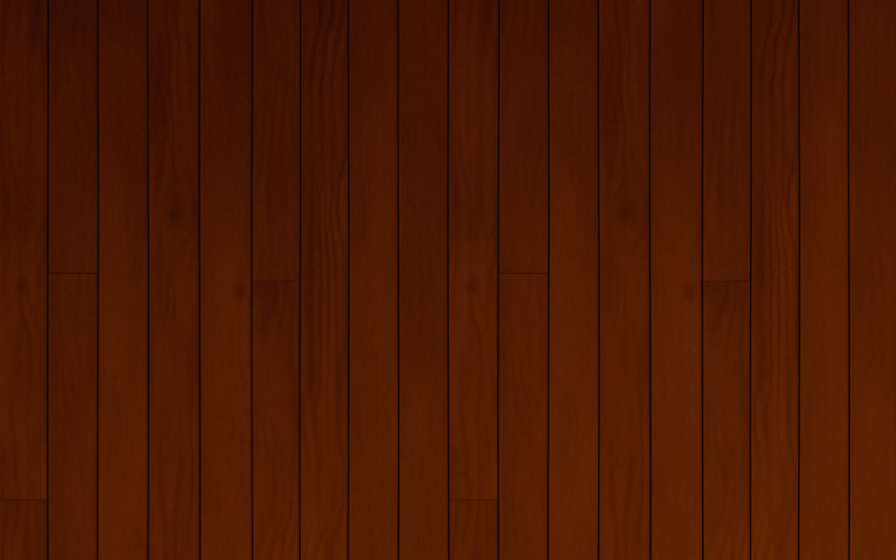
This texture is drawn by a Shadertoy shader. Its source:

```glsl
const float TAU = 6.2831853;
const float PLANKS = 9.0;        // planks before the floor repeats
const float PITCH = 0.0894;      // plank width, in canvas heights
const float FIRST_GAP = 0.0854;
const vec3 DARK_WOOD = vec3(0.200, 0.048, 0.014);
const vec3 LIGHT_WOOD = vec3(0.380, 0.140, 0.010);
const vec3 GAP_COLOR = vec3(0.075, 0.014, 0.010);

// Strength of the figured grain on each plank
const float FIGURE[9] = float[9](0.25, 0.15, 0.55, 0.15, 0.45, 1.0, 0.20, 0.12, 0.60);

// Knots: plank, position across it, height
const vec3 KNOTS[3] = vec3[3](vec3(8.0, 0.48, 0.488), vec3(2.0, 0.50, 0.615),
                              vec3(3.0, 0.76, 0.480));

float hash(vec2 p) {
    return fract(sin(dot(p, vec2(127.1, 311.7))) * 43758.5453);
}

float noise(vec2 p) {
    vec2 i = floor(p), f = fract(p);
    f = f * f * (3.0 - 2.0 * f);
    return mix(mix(hash(i), hash(i + vec2(1, 0)), f.x),
               mix(hash(i + vec2(0, 1)), hash(i + vec2(1, 1)), f.x), f.y);
}

float stroke(float d, float halfWidth, float aa) {
    return 1.0 - smoothstep(halfWidth - aa, halfWidth + aa, abs(d));
}

// Horizontal position in planks, with uneven widths and slightly bowed edges
float plankCoord(vec2 p) {
    float c = (p.x - FIRST_GAP) / PITCH;
    float fromMiddle = mod(c, PLANKS) - 4.1;
    c -= 0.08 * exp(-0.8 * fromMiddle * fromMiddle);
    return c + 0.008 * sin(5.0 * p.y + TAU * 2.0 * c / PLANKS);
}

// Fine fibres, pores and broad stains
float fibres(vec2 q, float seed) {
    float fine = noise(vec2(q.x * 22.0 + seed, q.y * 45.0)) - 0.5;
    float pores = noise(vec2(q.x * 24.0 + seed, q.y * 190.0)) - 0.5;
    float stain = noise(vec2(q.x * 2.0 + seed, q.y * 8.0)) - 0.5;
    return 0.08 * fine + 0.10 * pores + 0.20 * stain;
}

// Irregular dark growth rings running along the plank
float rings(vec2 q, float seed) {
    float bend = noise(vec2(q.x * 1.8 + seed, q.y * 8.0));
    float ripple = noise(vec2(q.x * 4.0 + seed, q.y * 26.0));
    float wave = 0.5 + 0.5 * sin(26.0 * q.x + 13.0 * bend + 2.2 * ripple);
    float patches = noise(vec2(q.x * 3.0 + seed, q.y * 9.0 + 7.0));
    return wave * wave * smoothstep(0.1, 0.8, patches);
}

// Long smoky streaks
float streaks(vec2 q, float seed) {
    return smoothstep(0.45, 0.95, noise(vec2(q.x * 6.0 + seed, q.y * 6.0 + 3.0)));
}

float knot(vec2 q, vec2 center) {
    vec2 d = (q - center) * vec2(PITCH, 1.0) / vec2(0.010, 0.014);
    return exp(-dot(d, d));
}

// Pairs of nail heads on one row
float nails(vec2 q, float row, float aa) {
    vec2 d = vec2((abs(q.x - 0.5) - 0.34) * PITCH, q.y - row);
    return stroke(length(d), 0.0014, aa);
}

// Room light: darker at the top and to the left
float lighting(vec2 uv) {
    return 0.75 - 0.61 * pow(uv.y, 1.3) + 0.30 * uv.x;
}

void mainImage(out vec4 fragColor, in vec2 fragCoord) {
    vec2 p = fragCoord / iResolution.y;
    float aa = 0.75 / iResolution.y;

    // Plank cell
    float c = plankCoord(p);
    float id = mod(floor(c), PLANKS);
    vec2 q = vec2(fract(c), p.y);

    // Every fourth plank is cut by a butt joint
    float jointed = 1.0 - step(0.5, mod(id, 4.0));
    float jointY = id > 7.5 ? 0.108 : 0.512 - 0.0035 * id;
    float seed = id * 17.3 + jointed * step(jointY, p.y) * 41.7;

    // Wood tone
    float figure = FIGURE[int(id)];
    float tone = lighting(fragCoord / iResolution.xy);
    tone += 0.13 * (hash(vec2(seed, 3.0)) - 0.5) + fibres(q, seed);
    tone -= figure * (0.26 * rings(q, seed) + 0.22 * streaks(q, seed));
    for (int k = 0; k < 3; k++) {
        float here = 1.0 - step(0.5, abs(id - KNOTS[k].x));
        tone -= 0.25 * here * knot(q, KNOTS[k].yz);
    }
    vec2 shade = vec2(mod(c, PLANKS) - 4.8, (p.y - 0.74) * 4.5);
    tone -= 0.18 * exp(-0.8 * dot(shade, shade));
    vec3 color = mix(DARK_WOOD, LIGHT_WOOD, max(tone, -0.2));

    // Nails and joints
    float nail = nails(q, 0.520, aa) + nails(q, 0.104, aa);
    color *= 1.0 - 0.22 * nail * (0.4 + 0.6 * hash(vec2(id, step(0.5, q.x))));
    float jointDepth = id < 0.5 ? 0.34 : 0.22;
    color *= 1.0 - jointDepth * jointed * stroke(p.y - jointY, 0.0010, aa);

    // Gaps with soft shadows and a faint lit bevel
    float edge = (q.x - step(0.5, q.x)) * PITCH;
    color *= 1.0 - 0.26 * exp(-abs(edge) / 0.0028);
    color += vec3(0.026, 0.018, 0.013) * stroke(edge - 0.0042, 0.0010, aa);
    color = mix(color, GAP_COLOR, 0.90 * stroke(edge, 0.0014, aa));

    fragColor = vec4(color, 1.0);
}
```
